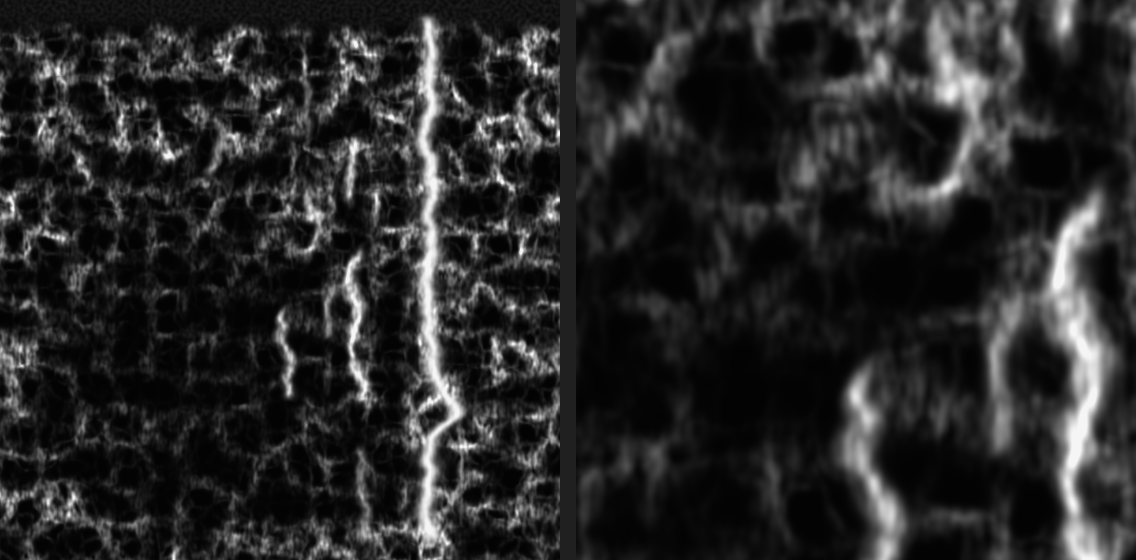
Left: the whole. Right: its middle third, enlarged.
Give the GLSL for this texture, as a Shadertoy shader.

```glsl
// Glowing grey web of ragged square cells on black, crossed by bright vertical cracks.

const float WEB_CELLS = 15.0;      // large cells across the canvas
const float FINE_CELLS = 29.0;     // small faint cells across the canvas
const float WALL_SOFTNESS = 0.27;  // wall thickness, in cells
const float WEB_GAIN = 1.1;
const float FINE_GAIN = 0.26;
const float WEB_CONTRAST = 0.60;   // slope of the web's tone curve
const float WEB_TOE = 0.10;        // greys below this sink to black
const float JITTER = 0.78;
const float BASE_GREY = 0.012;
const float TOP_BAND = 0.955;      // height where the grainy band starts
const vec2 VOID_CENTRE = vec2(0.37, 0.33);
const vec2 VOID_RADIUS = vec2(0.40, 0.40);
const float MAIN_X = 0.763;
const float MAIN_WIDTH = 0.0115;
const float SIDE_WIDTH = 0.0085;

// Side cracks: x, bottom, top, strength
const int SIDE_COUNT = 9;
const vec4 SIDE_CRACKS[SIDE_COUNT] = vec4[SIDE_COUNT](
    vec4(0.635, 0.28, 0.55, 0.90), vec4(0.550, 0.54, 0.66, 0.65),
    vec4(0.512, 0.29, 0.45, 0.68), vec4(0.627, 0.64, 0.74, 0.75),
    vec4(0.645, 0.03, 0.21, 0.45), vec4(0.945, 0.73, 0.83, 0.60),
    vec4(0.555, 0.76, 0.86, 0.35), vec4(0.387, 0.69, 0.76, 0.45),
    vec4(0.590, 0.40, 0.48, 0.50));

vec2 hash2(vec2 p) {
    vec3 q = fract(p.xyx * vec3(0.1031, 0.1030, 0.0973));
    q += dot(q, q.yzx + 33.33);
    return fract((q.xx + q.yz) * q.zy);
}

float cornerSlope(vec2 cell, vec2 offset) {
    float angle = 6.2832 * hash2(cell + 57.0).x;
    return dot(vec2(cos(angle), sin(angle)), offset);
}

float gradientNoise(vec2 p) {
    vec2 i = floor(p), f = fract(p);
    vec2 u = f * f * f * (f * (f * 6.0 - 15.0) + 10.0);
    vec2 e = vec2(1.0, 0.0);
    float low = mix(cornerSlope(i, f), cornerSlope(i + e, f - e), u.x);
    float high = mix(cornerSlope(i + e.yx, f - e.yx), cornerSlope(i + 1.0, f - 1.0), u.x);
    return mix(low, high, u.y);
}

vec2 warp(vec2 p, float scale) {
    return vec2(gradientNoise(p * scale), gradientNoise(p * scale + 31.7));
}

// Soft walls between cells; the fourth-power distance keeps them near the axes
float cellWalls(vec2 p) {
    vec2 home = floor(p);
    float nearest = 9.0, second = 9.0;
    for (int y = -2; y <= 2; y++)
    for (int x = -2; x <= 2; x++) {
        vec2 cell = home + vec2(x, y);
        vec2 d = cell + 0.5 + JITTER * (hash2(cell) - 0.5) - p;
        d *= d;
        float r = sqrt(sqrt(dot(d, d)));
        second = min(second, max(nearest, r));
        nearest = min(nearest, r);
    }
    float gap = (second - nearest) / WALL_SOFTNESS;
    return exp(-gap * gap);
}

// Vertical wandering strand with faded ends
float strand(vec2 p, float x, float bottom, float top, float width) {
    float wander = 0.024 * gradientNoise(vec2(x * 91.0, p.y * 9.0))
                 + 0.013 * gradientNoise(vec2(x * 57.0, p.y * 27.0));
    float d = (p.x - x - wander) / width;
    float ends = smoothstep(bottom - 0.015, bottom + 0.015, p.y)
               * (1.0 - smoothstep(top - 0.015, top + 0.015, p.y));
    return exp(-d * d) * ends;
}

float screenBlend(float a, float b) {
    return 1.0 - (1.0 - min(a, 1.0)) * (1.0 - min(b, 1.0));
}

void mainImage(out vec4 fragColor, in vec2 fragCoord) {
    vec2 p = fragCoord / iResolution.y;

    // Fine grain, slightly stretched upwards
    float grain = 1.0 + 1.0 * gradientNoise(p * vec2(75.0, 48.0))
                + 0.8 * gradientNoise(p * vec2(150.0, 85.0) + 9.0);
    grain = max(grain, 0.1);

    // Web density: patchy, and weak inside the dark void
    vec2 ragged = p + 0.020 * warp(p, 13.0) + 0.009 * warp(p + 5.0, 38.0);
    float reach = length((p - VOID_CENTRE) / VOID_RADIUS) + 0.35 * gradientNoise(p * 5.0);
    float density = mix(0.36, 1.0, smoothstep(0.4, 1.15, reach));
    float patches = smoothstep(-0.5, 0.6, gradientNoise(p * 15.0 + 3.0));
    float below = 1.0 - smoothstep(TOP_BAND - 0.03, TOP_BAND + 0.02, p.y);

    float web = WEB_GAIN * patches * cellWalls(ragged * WEB_CELLS);
    web += FINE_GAIN * cellWalls(ragged * FINE_CELLS + 40.0) * (0.35 + patches);
    web *= density * grain * below;
    float grey = BASE_GREY + WEB_CONTRAST * web * web / (web + WEB_TOE);

    // Side cracks
    for (int i = 0; i < SIDE_COUNT; i++) {
        vec4 c = SIDE_CRACKS[i];
        float s = strand(ragged, c.x, c.y, c.z, SIDE_WIDTH);
        grey = screenBlend(grey, s * c.w * mix(1.0, grain, 0.5));
    }

    // Main crack, with a loop that bulges to the right and a faint straight strand
    float loopHeight = (p.y - 0.262) / 0.038;
    float bulge = 0.050 * exp(-loopHeight * loopHeight);
    vec2 q = mix(p, ragged, 0.4) - vec2(bulge, 0.0);
    float crack = strand(q, MAIN_X, 0.035, 0.965, MAIN_WIDTH);
    float halo = strand(q, MAIN_X, 0.035, 0.965, MAIN_WIDTH * 2.2);
    float inner = strand(ragged, MAIN_X - 0.018, 0.19, 0.34, SIDE_WIDTH);
    grey = screenBlend(grey, 0.93 * crack * mix(1.0, grain, 0.12));
    grey = screenBlend(grey, 0.14 * halo * grain + 0.4 * inner * grain);

    // Dim grainy band along the top
    float speckle = 0.06 + 0.07 * gradientNoise(p * 130.0);
    grey += speckle * smoothstep(TOP_BAND - 0.02, TOP_BAND + 0.02, p.y);

    fragColor = vec4(vec3(clamp(grey, 0.0, 0.96)), 1.0);
}
```
